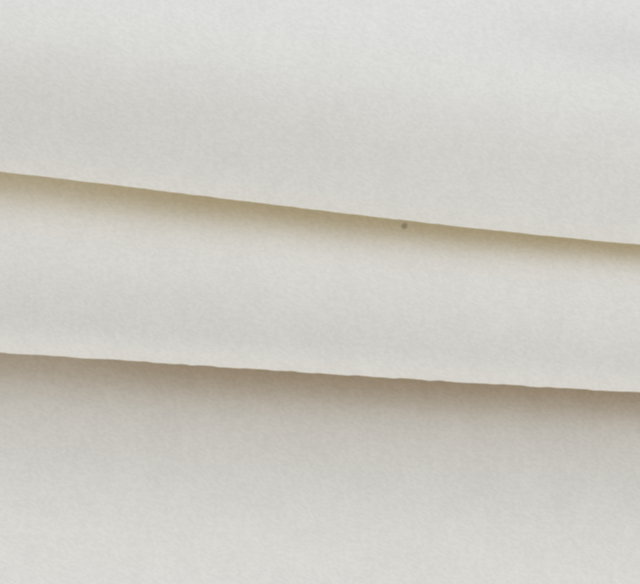
Reproduce this texture procedurally as a WebGL 2 fragment shader.

```glsl
#version 300 es
precision highp float;
// Three overlapping folds of cream cloth, each casting a soft shadow on the next.
// Sloping edge curves split the layers; vertical gradients, falloff shadows
// and a fine slanted noise give the shading and the weave.
uniform vec2 u_resolution;
out vec4 fragColor;

const vec3 COOL_WHITE = vec3(0.868, 0.872, 0.860);
const vec3 PALE_CLOTH = vec3(0.848, 0.842, 0.822);
const vec3 GREY_CLOTH = vec3(0.795, 0.790, 0.770);
const vec3 WARM_RIM = vec3(0.835, 0.822, 0.785);
const vec3 OLIVE_SHADE = vec3(0.640, 0.585, 0.465);
const vec3 BROWN_SHADE = vec3(0.575, 0.515, 0.430);

float hash(vec2 p) {
    vec3 q = fract(vec3(p.xyx) * 0.1031);
    q += dot(q, q.yzx + 33.33);
    return fract((q.x + q.y) * q.z);
}

float noise(vec2 p) {
    vec2 cell = floor(p), f = fract(p);
    f = f * f * (3.0 - 2.0 * f);
    float low = mix(hash(cell), hash(cell + vec2(1, 0)), f.x);
    float high = mix(hash(cell + vec2(0, 1)), hash(cell + vec2(1, 1)), f.x);
    return mix(low, high, f.y);
}

float fbm(vec2 p) {
    float sum = 0.0, gain = 0.5;
    for (int i = 0; i < 4; i++) {
        sum += gain * noise(p);
        p = mat2(1.6, 1.2, -1.2, 1.6) * p + 7.3;
        gain *= 0.5;
    }
    return sum;
}

// Height of a fold's lower edge: a sloping line with a slight sag
float foldEdge(float x, float start, float slope, float sag) {
    return start - slope * x - sag * x * x * (1.0 - x);
}

// Shadow strength at a depth below an edge: dense core and faint tail
float castShadow(float depth, float width, float tail) {
    float d = max(depth, 0.0);
    float core = exp(-pow(d / width, 2.0));
    return mix(core, exp(-d / (width * 1.5)), tail);
}

// Upper fold: pale top, grey belly stronger at the left, warm lower rim
vec3 upperFold(vec2 p, float above) {
    float belly = exp(-pow((above - 0.09) / 0.13, 2.0));
    vec3 col = mix(PALE_CLOTH, COOL_WHITE, smoothstep(0.1, 0.32, above));
    col = mix(col, GREY_CLOTH, belly * mix(0.92, 0.40, p.x));
    float crease = exp(-pow((p.y - 1.04 + 0.12 * p.x) / 0.05, 2.0));
    col -= 0.03 * crease * smoothstep(0.65, 1.0, p.x);
    return mix(col, WARM_RIM, 0.75 * exp(-above / 0.03));
}

// Middle fold: lit crown under the shadow, rolling into grey, bright lip
vec3 middleFold(vec2 p, float below, float above) {
    float roll = smoothstep(0.09, 0.25, below) * smoothstep(0.0, 0.06, above);
    vec3 col = mix(PALE_CLOTH, GREY_CLOTH, 0.85 * roll);
    col = mix(col, WARM_RIM, 0.7 * exp(-above / 0.025));
    float shade = castShadow(below, mix(0.052, 0.033, p.x), 0.15);
    float strength = 0.88 + 0.12 * smoothstep(0.0, 0.35, p.x);
    return mix(col, OLIVE_SHADE, shade * strength);
}

// Lower sheet: broad shadow easing into flat pale cloth
vec3 lowerSheet(vec2 p, float below) {
    vec3 col = mix(GREY_CLOTH, PALE_CLOTH, smoothstep(0.08, 0.32, below));
    col = mix(col, COOL_WHITE, 0.3 * smoothstep(0.25, 0.42, below));
    float shade = castShadow(below, mix(0.062, 0.050, p.x), 0.45);
    return mix(col, BROWN_SHADE, shade * mix(0.82, 1.0, smoothstep(0.0, 0.4, p.x)));
}

// Fine slanted weave with a broader, softer mottling
float weave(vec2 p) {
    vec2 slant = mat2(0.88, 0.47, -0.47, 0.88) * p;
    float grain = noise(slant * vec2(190.0, 310.0)) - 0.5;
    float thread = noise(p * vec2(130.0, 40.0)) - 0.5;
    return 0.026 * grain + 0.007 * thread + 0.016 * (fbm(p * 22.0) - 0.47);
}

void main() {
    vec2 p = gl_FragCoord.xy / u_resolution;
    vec2 cloth = vec2(p.x * u_resolution.x / u_resolution.y, p.y);
    float soft = max(0.0022, 1.0 / u_resolution.y);

    // Signed heights above the two fold edges, slightly frayed
    float fray = 0.0018 * (noise(vec2(p.x * 70.0, 3.0)) - 0.5);
    float top = p.y - foldEdge(p.x, 0.706, 0.125, 0.030) - 0.5 * fray;
    float mid = p.y - foldEdge(p.x, 0.396, 0.068, 0.012) - fray;

    // Layers from back to front
    vec3 col = lowerSheet(p, -mid);
    col = mix(col, middleFold(p, -top, max(mid, 0.0)), smoothstep(-soft, soft, mid));
    col = mix(col, upperFold(p, max(top, 0.0)), smoothstep(-soft, soft, top));

    // Weave and one small dark speck in the upper shadow
    col += weave(cloth);
    float speck = length((p - vec2(0.632, 0.613)) * vec2(1.09, 1.0));
    col *= 1.0 - 0.20 * (1.0 - smoothstep(0.002, 0.008, speck));
    fragColor = vec4(clamp(col, 0.0, 1.0), 1.0);
}
```
